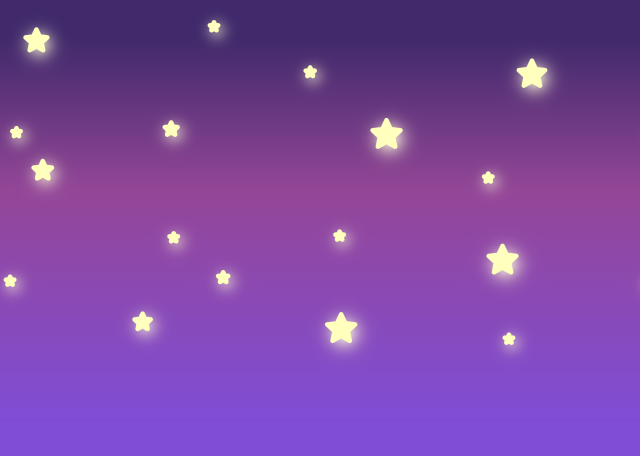
Write a WebGL 2 fragment shader that draws this background.

```glsl
#version 300 es
precision highp float;
// Dusk sky: a vertical three-colour gradient strewn with rounded five-pointed stars.
// Stars follow a jittered low-discrepancy sequence, wrap at the sides, and each
// casts a soft halo shifted slightly down and to the right.

uniform vec2 u_resolution;
out vec4 fragColor;

const int STAR_COUNT = 17;
const float STAR_FLOOR = 0.25;      // lowest height that holds stars
const float CORNER_RADIUS = 0.005;  // rounding of the star tips
const vec2 HALO_SHIFT = vec2(0.006, -0.008);

const vec3 NIGHT = vec3(0.253, 0.162, 0.420);
const vec3 MAGENTA = vec3(0.578, 0.275, 0.592);
const vec3 VIOLET = vec3(0.498, 0.302, 0.840);
const vec3 STAR_YELLOW = vec3(1.0, 1.0, 0.745);
const vec3 HALO_CREAM = vec3(1.0, 0.98, 0.86);

vec2 hash2(float n) {
    vec3 p = fract(n * vec3(0.1031, 0.1030, 0.0973) + 0.37);
    p += dot(p, p.yzx + 33.33);
    return fract((p.xx + p.yz) * p.zy);
}

vec3 skyColor(float height) {
    float lower = clamp((height - 0.07) / 0.51, 0.0, 1.0);
    float upper = clamp((height - 0.58) / 0.335, 0.0, 1.0);
    return mix(mix(VIOLET, MAGENTA, lower), NIGHT, upper);
}

// Signed distance to an upright five-pointed star.
float starDistance(vec2 p, float radius, float innerRatio) {
    float angle = radians(36.0);
    vec2 fold = vec2(cos(angle), -sin(angle));
    vec2 mirrored = vec2(-fold.x, fold.y);
    p.x = abs(p.x);
    p -= 2.0 * max(dot(fold, p), 0.0) * fold;
    p -= 2.0 * max(dot(mirrored, p), 0.0) * mirrored;
    p.x = abs(p.x);
    p.y -= radius;
    vec2 edge = innerRatio * vec2(-fold.y, fold.x) - vec2(0.0, 1.0);
    float along = clamp(dot(p, edge) / dot(edge, edge), 0.0, radius);
    return length(p - edge * along) * sign(p.y * edge.x - p.x * edge.y);
}

// Star centre in canvas units, evenly spread with a little jitter.
vec2 starCenter(float index, float aspect) {
    vec2 spread = fract(0.5 + index * vec2(0.75488, 0.56984));
    spread += 0.08 * (hash2(index) - 0.5);
    return vec2(spread.x * aspect, mix(STAR_FLOOR, 0.98, spread.y));
}

// 0 for the common small stars, rising to 1 for the few large ones.
float starScale(float index) {
    return smoothstep(0.42, 0.88, fract(index * 0.61803));
}

float haloAlpha(vec2 offset, float radius, float strength) {
    float sigma = 0.012 + 0.33 * radius;
    vec2 d = offset - HALO_SHIFT;
    return strength * exp(-dot(d, d) / (2.0 * sigma * sigma));
}

void main() {
    vec2 p = gl_FragCoord.xy / u_resolution.y;
    float aspect = u_resolution.x / u_resolution.y;
    float pixel = 1.0 / u_resolution.y;
    vec3 color = skyColor(p.y);
    float starCover = 0.0;

    for (int i = 1; i <= STAR_COUNT; i++) {
        float index = float(i);
        float scale = starScale(index);
        float radius = mix(0.0145, 0.037, scale);

        // Offset to the star, wrapped across the side edges.
        vec2 offset = p - starCenter(index, aspect);
        offset.x = mod(offset.x + 0.5 * aspect, aspect) - 0.5 * aspect;

        float halo = haloAlpha(offset, radius, mix(0.36, 0.85, scale));
        color = mix(color, HALO_CREAM, halo);

        float d = starDistance(offset, radius - CORNER_RADIUS, 0.48) - CORNER_RADIUS;
        starCover = max(starCover, 1.0 - smoothstep(-0.7 * pixel, 0.7 * pixel, d));
    }

    fragColor = vec4(mix(color, STAR_YELLOW, starCover), 1.0);
}
```
